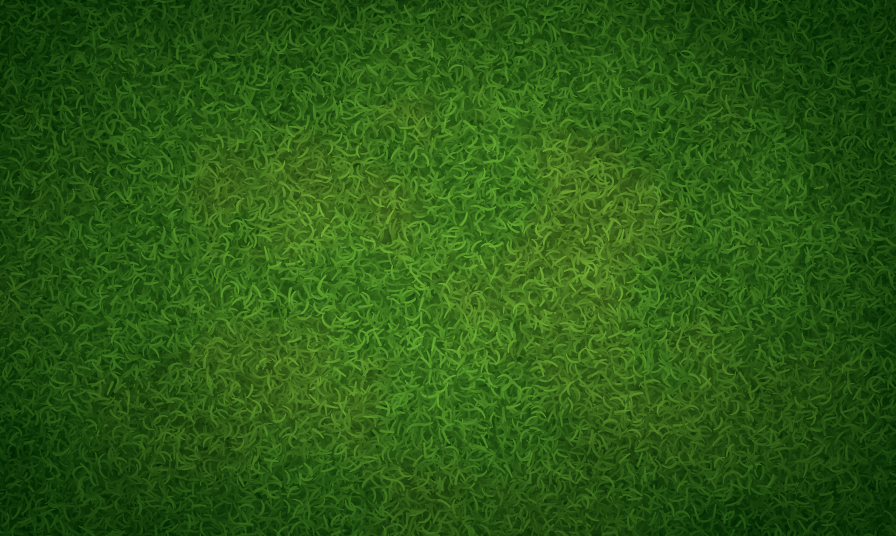
This texture is drawn by a WebGL 2 fragment shader. Its source:

```glsl
#version 300 es
precision highp float;
uniform vec2 u_resolution;
out vec4 outColor;

#define LAYERS 6
#define CELL 0.022
#define BLADE_HALF_LENGTH 0.55
#define BLADE_HALF_WIDTH 0.0021
#define BLADE_BEND 0.5
#define BLADE_CONTRAST 0.62
#define CENTER_TONE 0.72
#define VIGNETTE 0.76
#define PATCH_STRENGTH 0.28

const vec3 SHADE = vec3(0.060, 0.220, 0.030);
const vec3 SUNLIT = vec3(0.325, 0.570, 0.155);
const vec3 OLIVE = vec3(0.055, 0.005, 0.010);

float hash(vec2 p) {
    vec3 q = fract(vec3(p.xyx) * 0.1031);
    q += dot(q, q.yzx + 33.33);
    return fract((q.x + q.y) * q.z);
}

float noise(vec2 p) {
    vec2 i = floor(p), f = fract(p);
    f = f * f * (3.0 - 2.0 * f);
    float low = mix(hash(i), hash(i + vec2(1, 0)), f.x);
    float high = mix(hash(i + vec2(0, 1)), hash(i + vec2(1, 1)), f.x);
    return mix(low, high, f.y);
}

float fbm(vec2 p) {
    float sum = 0.0, gain = 0.5;
    for (int i = 0; i < 4; i++) {
        sum += gain * noise(p);
        p = mat2(1.6, 1.2, -1.2, 1.6) * p + 17.3;
        gain *= 0.5;
    }
    return sum / 0.9375;
}

// Returns coverage in x and position from root to tip in y.
vec2 blade(vec2 offset, float angle, float bend, float pixel) {
    float c = cos(angle), s = sin(angle);
    vec2 q = vec2(c * offset.x + s * offset.y, c * offset.y - s * offset.x);
    float halfLength = BLADE_HALF_LENGTH * CELL;
    float along = q.x / halfLength;
    q.y -= bend * halfLength * (along * along - 0.4);
    float across = length(vec2(max(abs(q.x) - halfLength, 0.0), q.y));
    float width = BLADE_HALF_WIDTH * (1.0 - 0.35 * clamp(along, -1.0, 1.0));
    float cover = 1.0 - smoothstep(width - 0.7 * pixel, width + 0.7 * pixel, across);
    return vec2(cover, clamp(0.5 + 0.5 * along, 0.0, 1.0));
}

// Stacks layers of scattered blades from dark roots to bright tips.
float grass(vec2 p, float pixel) {
    float tone = -0.36 + 0.25 * (noise(p * 160.0) - 0.5);
    for (int layer = 0; layer < LAYERS; layer++) {
        float depth = float(layer) / float(LAYERS - 1);
        vec2 grid = p / CELL + vec2(13.7, 29.3) * float(layer + 1);
        vec2 base = floor(grid);
        for (int y = -1; y <= 1; y++) {
            for (int x = -1; x <= 1; x++) {
                vec2 id = base + vec2(x, y);
                vec2 seed = id + 71.0 * float(layer);
                vec2 root = id + vec2(hash(seed + 3.1), hash(seed + 8.7));
                float angle = 6.2832 * hash(seed + 14.9);
                float bend = BLADE_BEND * (2.0 * hash(seed + 21.3) - 1.0);
                vec2 b = blade((grid - root) * CELL, angle, bend, pixel);
                float shade = mix(-0.28, 0.20, depth) + 0.22 * (b.y - 0.5);
                shade += BLADE_CONTRAST * (hash(seed + 37.5) - 0.5);
                tone = mix(tone, shade, b.x);
            }
        }
    }
    return tone + 0.06;
}

void main() {
    vec2 uv = gl_FragCoord.xy / u_resolution;
    vec2 p = gl_FragCoord.xy / u_resolution.y;

    // Soft light pooled near the middle
    float radius = length((uv - vec2(0.5, 0.52)) * vec2(1.70, 1.50));
    float falloff = smoothstep(0.15, 1.20, radius);
    float tone = CENTER_TONE - VIGNETTE * falloff;

    // Uneven growth and blades
    float growth = fbm(p * 7.0 + 4.0) - 0.5;
    tone += PATCH_STRENGTH * growth * (1.0 - 0.5 * falloff);
    tone += grass(p, 1.0 / u_resolution.y) * mix(1.0, 0.45, falloff);

    // Green ramp with dry olive patches
    vec3 color = mix(SHADE, SUNLIT, clamp(tone, -0.5, 1.4));
    float dry = smoothstep(0.45, 0.75, fbm(p * 4.5 + 31.0));
    color += OLIVE * dry * (1.0 - falloff);
    outColor = vec4(clamp(color, 0.0, 1.0), 1.0);
}
```
